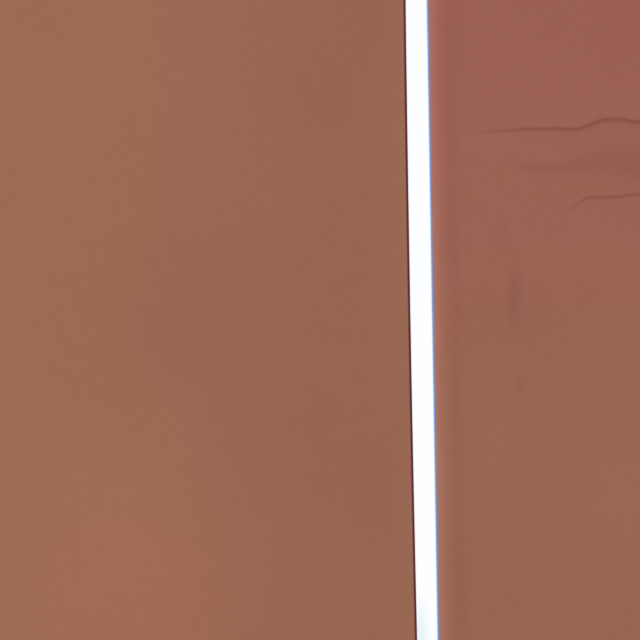
This texture is drawn by a three.js fragment shader. Its source:

```glsl
// Draws a brown plaster wall split by a bright, slightly leaning slit, with faint cracks at right.
varying vec2 vUv;

const vec3 LEFT_OUTER = vec3(0.625, 0.420, 0.330);
const vec3 LEFT_INNER = vec3(0.592, 0.400, 0.325);
const vec3 RIGHT_TOP = vec3(0.610, 0.380, 0.330);
const vec3 RIGHT_LOW = vec3(0.597, 0.400, 0.328);
const vec3 SLIT_WHITE = vec3(0.990, 0.995, 1.000);
const vec3 EDGE_PURPLE = vec3(0.270, 0.130, 0.200);
const vec3 FRINGE_BLUE = vec3(0.400, 0.590, 0.880);
const vec3 CRACK_TINT = vec3(0.500, 0.305, 0.265);
const float EDGE_SOFTNESS = 0.0013;
const float MOTTLE = 0.020;
const float GRAIN = 0.008;

float hash(vec2 p) {
  return fract(sin(dot(p, vec2(127.1, 311.7))) * 43758.5453);
}

float noise(vec2 p) {
  vec2 i = floor(p), f = fract(p);
  f = f * f * (3.0 - 2.0 * f);
  return mix(mix(hash(i), hash(i + vec2(1.0, 0.0)), f.x),
             mix(hash(i + vec2(0.0, 1.0)), hash(i + 1.0), f.x), f.y);
}

float fbm(vec2 p) {
  float sum = 0.0, amp = 0.5;
  for (int i = 0; i < 4; i++) {
    sum += amp * noise(p);
    p = p * 2.03 + 17.0;
    amp *= 0.5;
  }
  return sum;
}

float bell(float d, float width) {
  return exp(-d * d / (width * width));
}

// Soft elliptical stain
float stain(vec2 p, vec2 centre, vec2 radius) {
  vec2 q = (p - centre) / radius;
  return exp(-dot(q, q));
}

float upperCrack(float x) {
  return 0.789 + 0.008 * smoothstep(0.73, 0.80, x)
       + 0.018 * smoothstep(0.90, 0.955, x)
       - 0.004 * smoothstep(0.96, 1.0, x)
       + 0.005 * (noise(vec2(x * 45.0, 3.0)) - 0.5);
}

float lowerCrack(float x) {
  return 0.667 + 0.024 * smoothstep(0.88, 0.92, x)
       + 0.006 * smoothstep(0.95, 1.0, x)
       + 0.003 * (noise(vec2(x * 40.0, 9.0)) - 0.5);
}

void main() {
  vec2 p = vUv;
  float leftEdge = 0.651 - 0.0235 * p.y + 0.0055 * p.y * p.y;
  float rightEdge = 0.685 - 0.017 * p.y;
  float fromLeft = p.x - leftEdge;
  float fromRight = p.x - rightEdge;

  // Wall tones on both sides of the slit
  vec3 leftWall = mix(LEFT_OUTER, LEFT_INNER, smoothstep(0.0, 0.55, p.x));
  leftWall += vec3(0.020, 0.008, 0.004) * stain(p, vec2(0.30, 0.05), vec2(0.22, 0.25));
  leftWall -= vec3(0.014, 0.012, 0.008) * stain(p, vec2(0.28, 0.48), vec2(0.14, 0.12));
  leftWall += vec3(0.008, -0.012, 0.002) * stain(p, vec2(0.53, 0.85), vec2(0.06, 0.09));
  leftWall += vec3(0.015, 0.014, -0.006) * exp(min(fromLeft, 0.0) / 0.016);
  vec3 rightWall = mix(RIGHT_LOW, RIGHT_TOP, smoothstep(0.15, 0.95, p.y));

  // Glow and dim band beside the right edge
  rightWall += vec3(0.090, 0.070, 0.065) * exp(-max(fromRight, 0.0) / 0.011);
  rightWall -= vec3(0.014, 0.016, 0.012) * bell(fromRight - 0.032, 0.014);

  // Cracks, a widening smear and vertical stains
  float upperGap = p.y - upperCrack(p.x);
  float lowerGap = p.y - lowerCrack(p.x);
  float crack = 0.60 * bell(upperGap, 0.0028) * smoothstep(0.71, 0.83, p.x);
  crack += 0.18 * bell(upperGap + 0.004, 0.007) * smoothstep(0.78, 0.92, p.x);
  crack += 0.60 * bell(lowerGap, 0.0028) * smoothstep(0.87, 0.93, p.x);
  float smearWidth = 0.009 + 0.016 * smoothstep(0.85, 1.0, p.x);
  float smearGap = p.y - 0.742 - 0.006 * sin(p.x * 35.0);
  crack += 0.24 * bell(smearGap, smearWidth) * smoothstep(0.78, 0.83, p.x);
  crack += 0.32 * stain(p, vec2(0.804, 0.535), vec2(0.009, 0.040));
  crack += 0.15 * stain(p, vec2(0.814, 0.400), vec2(0.009, 0.010));
  crack += 0.10 * stain(p, vec2(0.785, 0.640), vec2(0.010, 0.025));
  rightWall = mix(rightWall, CRACK_TINT, min(crack, 1.0));

  // Mottling and fine grain
  vec3 color = mix(leftWall, rightWall, step(0.5 * (leftEdge + rightEdge), p.x));
  color += MOTTLE * (fbm(p * vec2(5.0, 4.0) + 4.0) - 0.47);
  color += GRAIN * (noise(p * 190.0) - 0.5);

  // Bright slit with a dark left rim and a blue right fringe
  float slit = smoothstep(-EDGE_SOFTNESS, EDGE_SOFTNESS, fromLeft)
             * (1.0 - smoothstep(-EDGE_SOFTNESS, EDGE_SOFTNESS, fromRight));
  vec3 light = SLIT_WHITE;
  light -= vec3(0.09, 0.04, 0.03) * (1.0 - smoothstep(0.0, 0.08, p.y))
         * bell(fromLeft - 0.008, 0.009);
  color = mix(color, light, slit);
  color = mix(color, EDGE_PURPLE, 0.80 * bell(fromLeft + 0.0010, 0.0018));
  color = mix(color, FRINGE_BLUE, 0.75 * bell(fromRight, 0.0017));

  gl_FragColor = vec4(clamp(color, 0.0, 1.0), 1.0);
}
```
